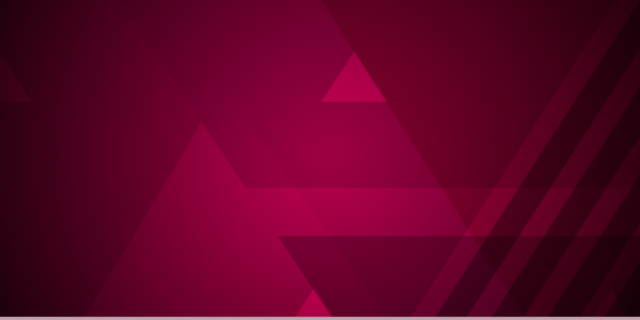
Write a WebGL 2 fragment shader that draws this background.

```glsl
#version 300 es
precision highp float;

uniform vec2 u_resolution;
out vec4 outColor;

// Antialiased coverage of the side where d is positive
float inside(float d) {
    float w = 1.0 / u_resolution.y;
    return smoothstep(-w, w, d);
}

// Upright triangle, with q.y measured downward from the top
float triangle(vec2 q, vec2 apex, float height) {
    vec2 d = q - apex;
    return inside(0.84 * (0.655 * d.y - abs(d.x))) * inside(height - d.y);
}

void main() {
    vec2 q = gl_FragCoord.xy / u_resolution.y;
    q.x += 1.0 - 0.5 * u_resolution.x / u_resolution.y;
    q.y = 1.0 - q.y;

    // Radial glow
    float radius = length(q - vec2(1.03, 0.48));
    float glow = max(0.1, 0.64 - 0.46 * sqrt(radius * radius + 0.004));
    vec3 color = glow * vec3(1.0, 0.0, 0.42);

    // Large slanted planes
    float rightOfMain = inside(0.83 * (q.x - 0.378 - 0.664 * q.y));
    float rightOfFar = inside(0.84 * (q.x - 1.003 - 0.64 * q.y));
    float rightOfFaint = inside(0.82 * (q.x - 0.513 - 0.7 * q.y));
    float leftWedge = inside(0.86 * (q.x - 0.859 + 0.6 * q.y)) * (1.0 - rightOfMain);
    color *= mix(vec3(1.06, 1.0, 1.02), vec3(1.0), rightOfMain);
    color *= mix(vec3(1.0), vec3(0.88, 1.0, 0.74), rightOfFar);
    color *= 1.0 + 0.17 * leftWedge;
    color *= 1.0 + 0.05 * rightOfMain * (1.0 - rightOfFaint) * smoothstep(0.2, 0.5, q.y);

    // Horizontal band and the shaded area beneath it
    float belowTop = inside(q.y - 0.587);
    float belowBottom = inside(q.y - 0.738);
    color *= 1.0 + 0.17 * rightOfMain * belowTop * (1.0 - belowBottom);
    color *= 1.0 - 0.12 * rightOfMain * belowBottom;

    // Repeated diagonal ribbons with dark gaps
    float s = q.x + 0.645 * q.y - 1.922;
    float cell = fract(s / 0.176 + 0.25) - 0.25;
    float ribbon = inside(0.84 * (0.039 - abs(cell * 0.176 - 0.039)));
    float ribbonArea = inside(0.84 * s);
    color *= mix(1.0, mix(0.8, 1.22, ribbon), ribbonArea);

    // Small triangles
    color *= 1.0 + 0.3 * triangle(q, vec2(1.107, 0.161), 0.157);
    color *= 1.0 + 0.25 * triangle(q, vec2(-0.002, 0.165), 0.153);
    color *= 1.0 + 0.32 * triangle(q, vec2(0.982, 0.9), 0.157);
    color *= 1.0 + 0.25 * triangle(q, vec2(1.909, 0.904), 0.157);

    // Pale strip along the bottom
    color = mix(color, vec3(0.76, 0.64, 0.69), inside(q.y - 0.99));
    outColor = vec4(color, 1.0);
}
```
